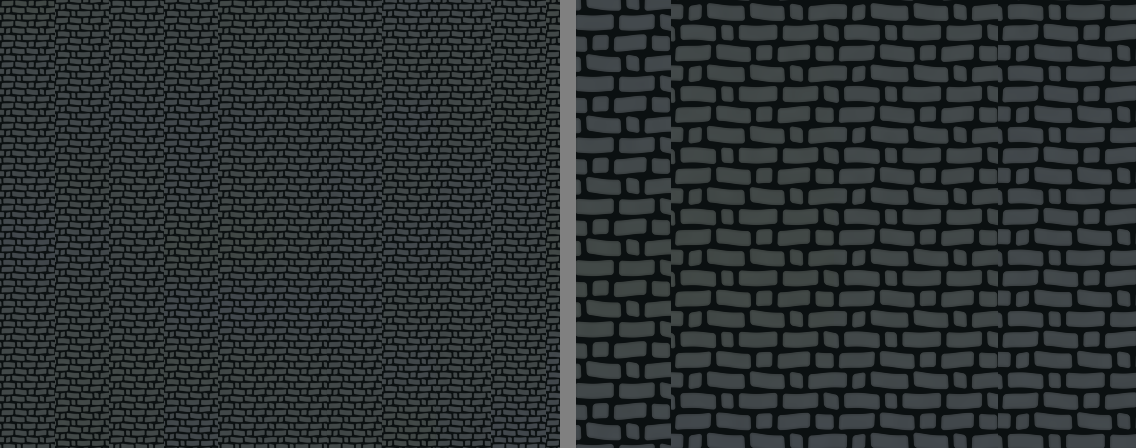
Left: the whole. Right: its middle third, enlarged.
A Shadertoy shader for this pattern:

```glsl
// Dark stone brickwork: narrow wall strips, each repeating one three-course tile.
// Strips slide vertically by a hashed step; bricks are tilted rounded boxes
// with wavy edges and a faint drift between green-grey and blue-grey.

float hash(vec2 p) {
    p = fract(p * vec2(0.1031, 0.1137));
    p += dot(p, p.yx + 33.33);
    return fract((p.x + p.y) * p.x * 97.3);
}

float valueNoise(vec2 p) {
    vec2 i = floor(p), f = fract(p);
    f = f * f * (3.0 - 2.0 * f);
    return mix(mix(hash(i), hash(i + vec2(1, 0)), f.x),
               mix(hash(i + vec2(0, 1)), hash(i + vec2(1, 1)), f.x), f.y);
}

float roundedBox(vec2 p, vec2 halfSize, float radius) {
    vec2 d = abs(p) - halfSize + radius;
    return length(max(d, 0.0)) + min(max(d.x, d.y), 0.0) - radius;
}

// Vertical joints of the three courses, along a strip eight units wide
const float JOINTS[15] = float[15](
    0.10, 2.10, 4.05, 5.10, 6.95,
    0.75, 1.65, 3.75, 5.70, 6.60,
    0.35, 2.35, 3.20, 5.35, 7.35);

// Distance to the brick around p; the course height is one unit
float brickDistance(vec2 p) {
    int course = int(mod(floor(p.y), 3.0));
    float left = JOINTS[course * 5 + 4] - 8.0;
    float right = JOINTS[course * 5] + 8.0;
    for (int i = 0; i < 5; i++) {
        float joint = JOINTS[course * 5 + i];
        if (joint <= p.x) left = max(left, joint);
        else right = min(right, joint);
    }
    float halfWidth = 0.5 * (right - left);
    vec2 q = vec2(p.x - 0.5 * (left + right), fract(p.y) - 0.5);

    // Hand-cut look: tilt each brick and bend its edges
    float seed = hash(vec2(mod(left, 8.0) * 7.0, float(course) + 3.0));
    q.y += (seed - 0.5) * 0.16 * q.x / halfWidth;
    q.y += 0.025 * sin(p.x * 3.1416 + float(course) * 2.0);
    q.x += 0.12 * (seed - 0.5) * q.y;
    return roundedBox(q, vec2(halfWidth - 0.13, 0.37), 0.16);
}

void mainImage(out vec4 fragColor, in vec2 fragCoord) {
    // 10.265 strips across, eight units each, measured from the top left
    float pixel = 10.265 * 8.0 / iResolution.x;
    vec2 wall = vec2(fragCoord.x, iResolution.y - fragCoord.y) * pixel;
    float strip = floor(wall.x / 8.0);
    float slide = floor(hash(vec2(strip + 5.0, 17.0)) * 6.0) * 0.5;
    vec2 p = vec2(mod(wall.x, 8.0), wall.y + slide);

    float d = brickDistance(p);
    float coverage = 1.0 - smoothstep(-0.6 * pixel, 0.6 * pixel, d);

    // Tint drifts along each strip; brick rims are slightly darker
    float drift = valueNoise(vec2(strip * 0.7, wall.y / 9.0));
    vec3 stone = mix(vec3(0.255, 0.282, 0.272), vec3(0.258, 0.280, 0.302), drift);
    stone *= 0.98 + 0.05 * valueNoise(wall * 1.5);
    stone *= 1.0 - 0.12 * smoothstep(-0.16, 0.0, d);

    vec3 mortar = vec3(0.045, 0.063, 0.066);
    fragColor = vec4(mix(mortar, stone, coverage), 1.0);
}
```
